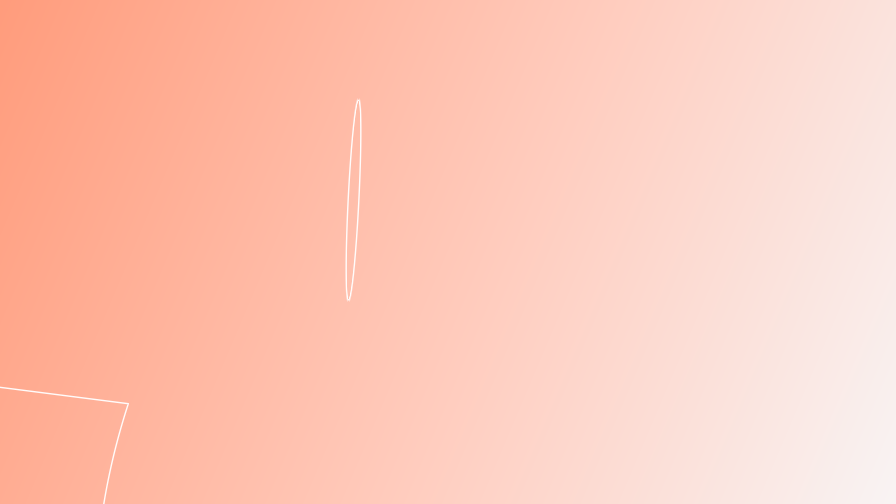
This background is drawn by a WebGL 1 fragment shader. Its source:

```glsl
precision highp float;

// A diagonal salmon-to-ivory gradient with fine white outlines:
// a narrow tilted ellipse and a curved corner at the lower left.
// Outlines are distance functions; lengths are in canvas heights.

uniform vec2 u_resolution;

// Approximate distance to an ellipse outline: implicit value over gradient.
float ellipseDistance(vec2 p, vec2 radii) {
  float k = length(p / radii);
  float slope = length(p / (radii * radii));
  return abs(k * (k - 1.0) / max(slope, 1e-4));
}

float segmentDistance(vec2 p, vec2 a, vec2 b) {
  vec2 pa = p - a, ba = b - a;
  return length(pa - ba * clamp(dot(pa, ba) / dot(ba, ba), 0.0, 1.0));
}

// Distance to a shallow parabola that falls from the corner point.
float curveDistance(vec2 p, vec2 corner) {
  float drop = max(corner.y - p.y, 0.0);
  float edge = corner.x - 0.325 * drop + 0.404 * drop * drop;
  float slope = -0.325 + 0.808 * drop;
  float side = abs(p.x - edge) / sqrt(1.0 + slope * slope);
  return p.y > corner.y ? length(p - corner) : side;
}

// Antialiased coverage of a thin stroke.
float stroke(float dist, float pixel) {
  return clamp((0.0014 - dist) / pixel + 0.5, 0.0, 1.0);
}

void main() {
  float pixel = 1.0 / u_resolution.y;
  vec2 p = gl_FragCoord.xy * pixel;
  float aspect = u_resolution.x * pixel;

  // Gradient from the top left to the bottom right corner
  vec2 axis = vec2(0.92, 0.39);
  float t = dot(vec2(p.x, 1.0 - p.y), axis) / dot(vec2(aspect, 1.0), axis);
  vec3 color = mix(vec3(1.0, 0.61, 0.485), vec3(0.98, 0.955, 0.955), t);
  color.r = 1.0 - 0.022 * smoothstep(0.5, 0.95, t);

  // Tilted ellipse
  vec2 q = p - vec2(0.7014, 0.603);
  float tilt = 0.05;
  q = mat2(cos(tilt), sin(tilt), -sin(tilt), cos(tilt)) * q;
  float dist = ellipseDistance(q, vec2(0.0106, 0.198));

  // Corner made of a straight top and a curved side
  vec2 corner = vec2(0.2546, 0.199);
  dist = min(dist, segmentDistance(p, vec2(-0.01, 0.2328), corner));
  dist = min(dist, curveDistance(p, corner));

  color = mix(color, vec3(1.0), 0.95 * stroke(dist, pixel));
  gl_FragColor = vec4(color, 1.0);
}
```
